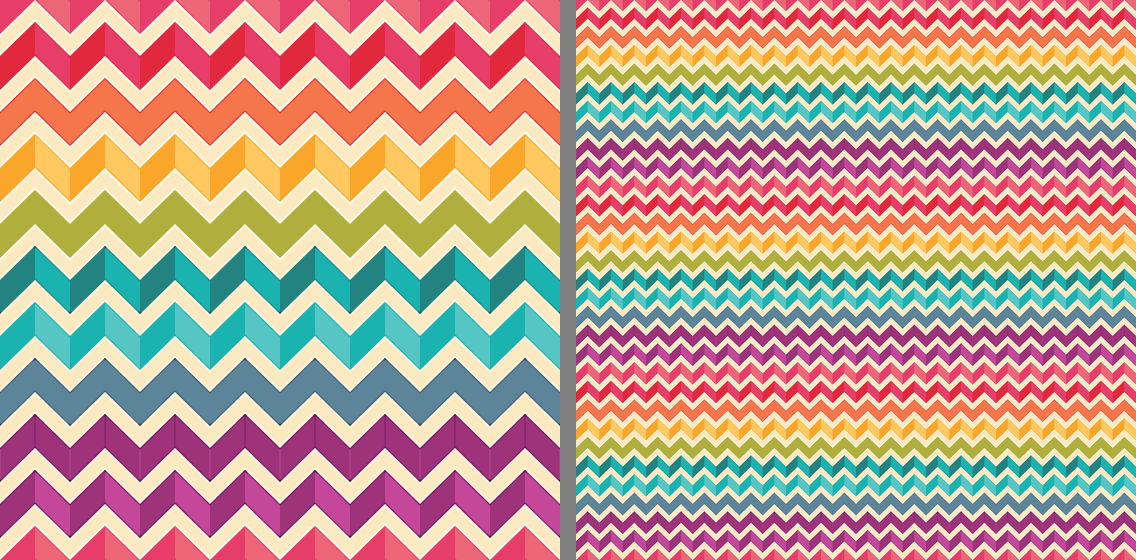
Left, the tile; right, the same tile 3 across and 3 down.
This pattern is drawn by a three.js fragment shader. Its source:

```glsl
// Ten coloured chevron bands on cream, each with eight folds, thin rims and pale halos.
// A triangle wave shears the height into straight rows; the distance to the nearest
// row centre gives band, rim and halo, and the side of the fold picks the shade.
varying vec2 vUv;

const float FOLDS = 8.0;          // zigzags across
const float ROWS = 10.0;          // bands up the canvas
const float RISE = 0.0612;        // height of one zigzag
const float BAND = 0.61;          // coloured part of a row
const float SLANT = 0.714;        // vertical to perpendicular distance
const float RIM_WIDTH = 0.0023;
const float HALO_WIDTH = 0.0036;
const float CREASE_WIDTH = 0.0010;
const float TIP_RADIUS = 0.0042;
const float FLAW_CELLS = 384.0;   // ragged rim cells across
const float FLAW_AMOUNT = 0.35;

const vec3 CREAM = vec3(0.985, 0.914, 0.760);
const vec3 HALO = vec3(1.0, 0.985, 0.925);
const vec3 PINK = vec3(0.930, 0.400, 0.470);
const vec3 ROSE = vec3(0.900, 0.243, 0.410);
const vec3 RED = vec3(0.885, 0.157, 0.235);
const vec3 ORANGE = vec3(0.957, 0.463, 0.290);
const vec3 AMBER = vec3(0.980, 0.650, 0.170);
const vec3 YELLOW = vec3(1.0, 0.785, 0.376);
const vec3 OLIVE = vec3(0.690, 0.682, 0.240);
const vec3 PINE = vec3(0.135, 0.515, 0.502);
const vec3 TEAL = vec3(0.100, 0.702, 0.690);
const vec3 AQUA = vec3(0.337, 0.776, 0.773);
const vec3 SLATE = vec3(0.360, 0.520, 0.605);
const vec3 PLUM = vec3(0.620, 0.200, 0.475);
const vec3 ORCHID = vec3(0.770, 0.280, 0.605);
const vec3 GRAPE = vec3(0.430, 0.090, 0.400);

float hash(vec2 p) {
  vec3 q = fract(p.xyx * 0.1031);
  q += dot(q, q.yzx + 33.33);
  return fract((q.x + q.y) * q.z);
}

// Rows are numbered from the bottom up.
void rowColours(float row, out vec3 rising, out vec3 falling, out vec3 rim) {
  if (row < 0.5)      { rising = PLUM;   falling = ORCHID; rim = GRAPE; }
  else if (row < 1.5) { rising = PLUM;   falling = PLUM;   rim = GRAPE; }
  else if (row < 2.5) { rising = SLATE;  falling = SLATE;  rim = mix(PINE, GRAPE, 0.35); }
  else if (row < 3.5) { rising = TEAL;   falling = AQUA;   rim = TEAL; }
  else if (row < 4.5) { rising = PINE;   falling = TEAL;   rim = PINE; }
  else if (row < 5.5) { rising = OLIVE;  falling = OLIVE;  rim = OLIVE; }
  else if (row < 6.5) { rising = AMBER;  falling = YELLOW; rim = AMBER; }
  else if (row < 7.5) { rising = ORANGE; falling = ORANGE; rim = RED; }
  else if (row < 8.5) { rising = RED;    falling = ROSE;   rim = RED; }
  else                { rising = ROSE;   falling = PINK;   rim = ROSE; }
}

void main() {
  float px = fwidth(vUv.x);

  // Shear the zigzag flat and find the nearest band
  float fold = fract(vUv.x * FOLDS);
  float ridge = 1.0 - abs(2.0 * fold - 1.0);
  float r = (vUv.y - RISE * ridge) * ROWS - 1.0 + 0.5 * BAND;
  float nearest = floor(r + 0.5);
  float offset = r - nearest;
  float row = mod(nearest + 0.5, ROWS) - 0.5;
  float inside = (0.5 * BAND - abs(offset)) * SLANT / ROWS;

  vec3 rising, falling, rim;
  rowColours(row, rising, falling, rim);

  // Two shades meeting at the folds
  float side = (0.25 - abs(fract(fold - 0.25) - 0.5)) / FOLDS;
  vec3 band = mix(rising, falling, clamp(side / px + 0.5, 0.0, 1.0));

  // Creases on the plain plum band: dark at peaks, light in valleys
  float isPlum = 1.0 - step(0.5, abs(row - 1.0));
  float crease = 1.0 - smoothstep(CREASE_WIDTH - 0.5 * px, CREASE_WIDTH + px, abs(side));
  band = mix(band, ridge > 0.5 ? GRAPE : ORCHID, 0.55 * crease * isPlum);

  // Slightly ragged rim
  float flaw = hash(vec2(floor(vUv.x * FLAW_CELLS), row * 7.0 + step(0.0, offset)));
  float rimCover = clamp((RIM_WIDTH - inside) / px + 0.5, 0.0, 1.0);
  band = mix(band, rim, rimCover * (1.0 - FLAW_AMOUNT * flaw));

  // Dark points on the outer corners of the deeper bands
  float outer = ridge > 0.5 ? offset : -offset;
  float tipX = min(ridge, 1.0 - ridge) * 0.5 / FOLDS;
  float tip = 1.0 - smoothstep(0.0, TIP_RADIUS, length(vec2(tipX, inside)));
  float deep = row < 4.5 && abs(row - 3.0) > 0.5 ? 1.0 : 0.0;
  band = mix(band, rim * 0.4, tip * deep * step(0.0, outer));

  // Cream ground with a pale halo, fainter beside the cool bands
  float haloCover = clamp((HALO_WIDTH + inside) / px + 0.5, 0.0, 1.0);
  float haloStrength = row > 4.5 ? 1.0 : 0.6;
  vec3 ground = mix(CREAM, HALO, haloCover * haloStrength);

  gl_FragColor = vec4(mix(ground, band, clamp(inside / px + 0.5, 0.0, 1.0)), 1.0);
}
```
